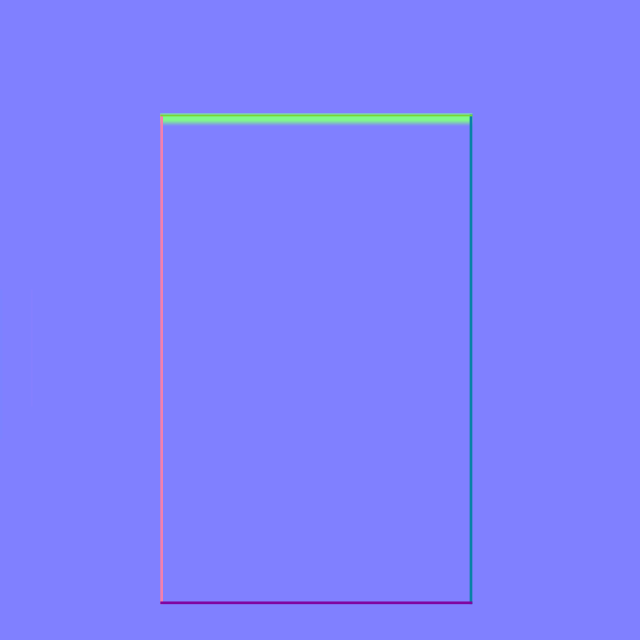
Give the GLSL for this texture map, as a WebGL 2 fragment shader.

```glsl
#version 300 es
precision highp float;
// Tangent-space normal map of a flat plate with one upright recessed panel.
// Thin bevel bands tint each side; the top bevel has a crisp lip and a soft
// falloff. A few barely visible seams lie on the left of the plate.

uniform vec2 u_resolution;
out vec4 fragColor;

// Panel bounds and bevel sizes, in canvas units
const vec2 PANEL_MIN = vec2(0.2505, 0.0560);
const vec2 PANEL_MAX = vec2(0.7380, 0.8220);
const float BEVEL = 0.0042;
const float LIP = 0.0024;
const float GROOVE = 0.0026;
const float GLOW_START = 0.0085;
const float GLOW_END = 0.0205;

// Encoded normals
const vec3 FLAT = vec3(0.502, 0.502, 1.0);
const vec3 LEFT_TILT = vec3(0.96, 0.50, 0.68);
const vec3 RIGHT_TILT = vec3(0.03, 0.51, 0.65);
const vec3 BOTTOM_TILT = vec3(0.50, 0.02, 0.63);
const vec3 TOP_TILT = vec3(0.50, 0.98, 0.54);
const vec3 LIP_TILT = vec3(0.50, 0.78, 0.76);
const vec3 GROOVE_TILT = vec3(0.47, 0.84, 0.20);
const vec3 SEAM_COOL = vec3(0.485, 0.510, 1.0);
const vec3 SEAM_WARM = vec3(0.520, 0.500, 1.0);

// Pixel coverage of the interval [lo, hi] along one axis
float span(float v, float lo, float hi, float px) {
    return clamp((min(v + 0.5 * px, hi) - max(v - 0.5 * px, lo)) / px, 0.0, 1.0);
}

// Pixel coverage of an axis-aligned box
float box(vec2 p, vec2 lo, vec2 hi, vec2 px) {
    return span(p.x, lo.x, hi.x, px.x) * span(p.y, lo.y, hi.y, px.y);
}

void main() {
    vec2 px = 1.0 / u_resolution;
    vec2 p = gl_FragCoord.xy * px;
    vec3 color = FLAT;

    // Faint seams
    color = mix(color, SEAM_COOL, box(p, vec2(0.0, 0.314), vec2(0.004, 0.548), px));
    color = mix(color, SEAM_WARM, box(p, vec2(0.048, 0.365), vec2(0.051, 0.548), px));

    // Top bevel: soft falloff below the edge
    float across = span(p.x, PANEL_MIN.x, PANEL_MAX.x, px.x);
    float depth = PANEL_MAX.y - p.y;
    float glow = 1.0 - smoothstep(GLOW_START, GLOW_END, depth);
    float below = span(depth, 0.0, GLOW_END, px.y);
    color = mix(color, TOP_TILT, across * below * glow);

    // Side and bottom bevels
    vec2 inner = PANEL_MIN + BEVEL;
    vec2 outer = PANEL_MAX - BEVEL;
    color = mix(color, LEFT_TILT, box(p, PANEL_MIN, vec2(inner.x, PANEL_MAX.y), px));
    color = mix(color, RIGHT_TILT, box(p, vec2(outer.x, PANEL_MIN.y), PANEL_MAX, px));
    color = mix(color, BOTTOM_TILT, box(p, PANEL_MIN, vec2(PANEL_MAX.x, inner.y), px));

    // Crisp lip and groove along the top edge
    color = mix(color, LIP_TILT, across * span(depth, -LIP * 0.5, LIP * 0.5, px.y));
    color = mix(color, GROOVE_TILT, across * span(depth, LIP * 0.5, LIP * 0.5 + GROOVE, px.y));

    fragColor = vec4(color, 1.0);
}
```
